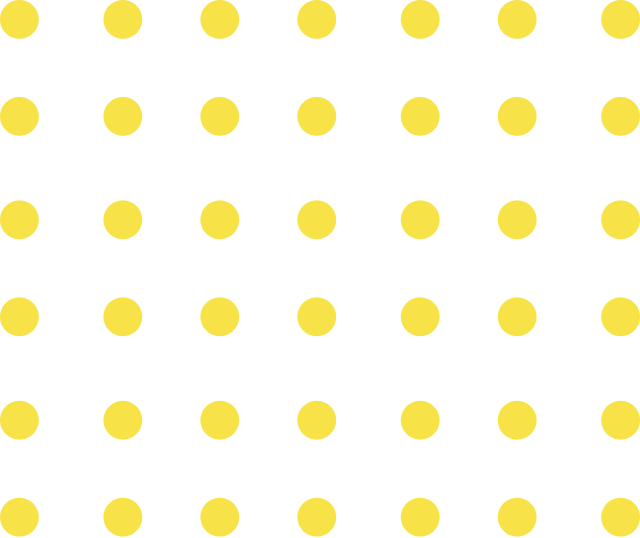
Reproduce this pattern procedurally as a Shadertoy shader.

```glsl
// Dot centres snap to whole units, so the gaps alternate between 15 and 16
vec2 snappedCentre(vec2 cell) {
    return 3.0 + floor(vec2(15.45, 15.5) * cell + vec2(0.6, 0.1));
}

void mainImage(out vec4 fragColor, in vec2 fragCoord) {
    // 99 units across the canvas, measured from the top left
    float unitsPerPixel = 99.0 / iResolution.x;
    vec2 p = vec2(fragCoord.x, iResolution.y - fragCoord.y) * unitsPerPixel;

    // Nearest dot in the grid of 7 columns and 6 rows
    vec2 cell = clamp(floor((p - 3.0) / 15.5 + 0.5), vec2(0.0), vec2(6.0, 5.0));
    float dotDistance = length(p - snappedCentre(cell)) - 3.0;

    // Flat yellow on white with a one pixel soft edge
    float coverage = clamp(0.5 - dotDistance / unitsPerPixel, 0.0, 1.0);
    fragColor = vec4(mix(vec3(1.0), vec3(0.97, 0.89, 0.28), coverage), 1.0);
}
```
